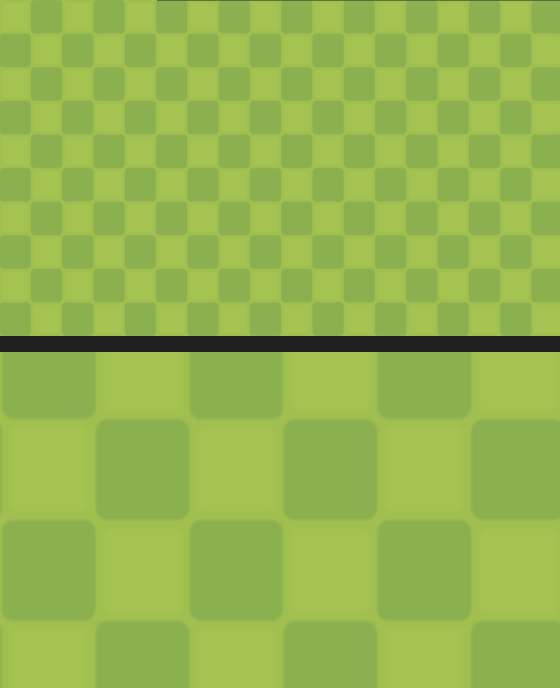
Top, the full canvas; bottom, a detail of the centre.
Give the GLSL for this pattern, as a WebGL 1 fragment shader.

```glsl
precision mediump float;
// Green checkerboard of rounded dark tiles and softly rimmed light tiles.

uniform vec2 u_resolution;

// Lengths are fractions of the canvas height.
const vec2  TILE_COUNT    = vec2(17.9, 10.0);
const float COLUMN_SHIFT  = 0.014;   // in tiles
const float DARK_INSET    = 0.0001;
const float DARK_RADIUS   = 0.012;
const float RIM_WIDTH     = 0.0085;
const float RIM_RADIUS    = 0.008;
const float RIM_SOFTNESS  = 0.004;
const float EDGE_SOFTNESS = 0.0028;
const float TOP_LINE_WIDTH = 0.0024;
const float TOP_LINE_START = 0.28;   // fraction of the width
const float TOP_LINE_OPACITY = 0.7;

const vec3 DARK_GREEN  = vec3(0.540, 0.690, 0.310);
const vec3 LIGHT_GREEN = vec3(0.645, 0.765, 0.318);
const vec3 RIM_GREEN   = vec3(0.630, 0.750, 0.308);
const vec3 LINE_COLOR  = vec3(0.220, 0.270, 0.160);

float roundedBox(vec2 p, vec2 halfSize, float radius) {
    vec2 q = abs(p) - halfSize + radius;
    return length(max(q, 0.0)) + min(max(q.x, q.y), 0.0) - radius;
}

// Coverage of a shape from its signed distance.
float cover(float dist, float softness) {
    return 1.0 - smoothstep(-softness, softness, dist);
}

void main() {
    vec2 uv = gl_FragCoord.xy / u_resolution;
    float aspect = u_resolution.x / u_resolution.y;
    float pixel = 1.0 / u_resolution.y;
    float edge = max(EDGE_SOFTNESS, 0.7 * pixel);

    // Tile grid
    vec2 grid = uv * TILE_COUNT + vec2(COLUMN_SHIFT, 0.0);
    vec2 tile = floor(grid);
    vec2 tileSize = vec2(aspect, 1.0) / TILE_COUNT;
    vec2 local = (fract(grid) - 0.5) * tileSize;
    float isDark = 1.0 - mod(tile.x + tile.y, 2.0);

    // The nearest dark tile may be a side neighbor, so soft edges span the border
    vec2 gap = 0.5 * tileSize - abs(local);
    vec2 side = gap.x < gap.y ? vec2(1.0, 0.0) : vec2(0.0, 1.0);
    vec2 toNeighbor = side * sign(local) * tileSize;
    vec2 darkLocal = local - (1.0 - isDark) * toNeighbor;

    // Dark rounded tiles and light tile centers over the rim color
    float darkDist = roundedBox(darkLocal, 0.5 * tileSize - DARK_INSET, DARK_RADIUS);
    float lightDist = roundedBox(local, 0.5 * tileSize - RIM_WIDTH, RIM_RADIUS);
    float darkMask = cover(darkDist, edge);
    float lightMask = (1.0 - isDark) * cover(lightDist, max(RIM_SOFTNESS, edge));

    vec3 color = mix(RIM_GREEN, LIGHT_GREEN, lightMask);
    color = mix(color, DARK_GREEN, darkMask);

    // Thin dark line along part of the top edge
    float topLine = TOP_LINE_OPACITY * cover(1.0 - uv.y - TOP_LINE_WIDTH, 0.5 * pixel);
    topLine *= smoothstep(-0.5 * pixel, 0.5 * pixel, (uv.x - TOP_LINE_START) * aspect);
    color = mix(color, LINE_COLOR, topLine);

    gl_FragColor = vec4(color, 1.0);
}
```
